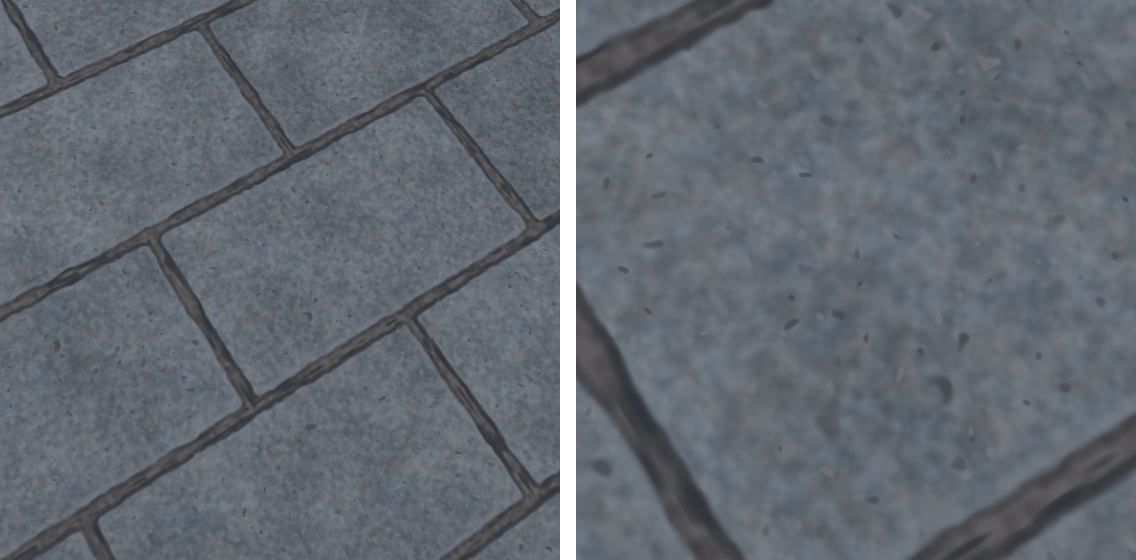
Left: the whole. Right: its middle third, enlarged.
Give the GLSL for this texture, as a Shadertoy shader.

```glsl
// Blue-grey paving slabs in half-offset running bond, seen in slanting perspective.
// The canvas is projected onto the ground plane, where a rounded-box distance
// separates slabs from joints; layered value noise adds grain, mottling, pits and dirt.

// Ground plane (slab column, row, 1) to homogeneous canvas position
const mat3 GROUND_TO_CANVAS = mat3(0.5393,  0.3378,  0.1123,
                                   0.1425, -0.3075, -0.0730,
                                   0.1042,  0.8464,  1.0);
const float SLAB_ASPECT   = 1.82;   // slab length over slab depth
const float JOINT_HALF    = 0.034;  // half the joint width, in slab depths
const float CORNER_RADIUS = 0.035;
const float BEVEL_WIDTH   = 0.042;
const float EDGE_WEAR     = 0.016;  // raggedness of the slab outline
const float SLAB_TONE     = 0.016;  // brightness change between slabs
const float MOTTLE        = 0.13;
const float GRAIN         = 0.085;

const vec3 SLAB_COLOR    = vec3(0.393, 0.420, 0.455);
const vec3 BEVEL_COLOR   = vec3(0.445, 0.475, 0.515);
const vec3 DIRT_COLOR    = vec3(0.335, 0.328, 0.335);
const vec3 CREVICE_COLOR = vec3(0.185, 0.200, 0.225);
const vec3 PIT_COLOR     = vec3(0.255, 0.270, 0.295);
const vec3 FLECK_COLOR   = vec3(0.490, 0.495, 0.505);

float hash(vec2 p) {
    vec3 q = fract(p.xyx * 0.1031);
    q += dot(q, q.yzx + 33.33);
    return fract((q.x + q.y) * q.z);
}

float noise(vec2 p) {
    vec2 i = floor(p), f = fract(p);
    f = f * f * (3.0 - 2.0 * f);
    return mix(mix(hash(i), hash(i + vec2(1, 0)), f.x),
               mix(hash(i + vec2(0, 1)), hash(i + vec2(1, 1)), f.x), f.y);
}

float fbm(vec2 p) {
    float sum = 0.0, amplitude = 0.5;
    for (int i = 0; i < 4; i++) {
        sum += amplitude * noise(p);
        p = mat2(1.6, 1.2, -1.2, 1.6) * p + 7.3;
        amplitude *= 0.5;
    }
    return sum / 0.9375;
}

float roundedBox(vec2 p, vec2 halfSize, float radius) {
    vec2 q = abs(p) - halfSize + radius;
    return length(max(q, 0.0)) + min(max(q.x, q.y), 0.0) - radius;
}

// Scattered spots: at most one per grid cell, varied in size, place and strength
float spots(vec2 p, float density, float radius) {
    vec2 cell = floor(p);
    float size = radius * mix(0.5, 1.0, hash(cell + 5.1));
    vec2 jitter = vec2(hash(cell + 17.7), hash(cell + 41.3)) - 0.5;
    float dist = length(fract(p) - 0.5 - jitter * (1.0 - 2.4 * radius));
    float present = step(hash(cell + 71.9), density);
    return present * mix(0.4, 1.0, hash(cell + 29.5)) * (1.0 - smoothstep(0.35 * size, size, dist));
}

vec3 slabSurface(vec2 p, vec2 id) {
    vec3 color = SLAB_COLOR + SLAB_TONE * (2.0 * hash(id + 60.0) - 1.0);
    color += MOTTLE * (fbm(p * 3.5) - 0.5);
    color += GRAIN * (noise(p * 40.0) - 0.5) + 0.6 * GRAIN * (noise(p * 78.0 + 9.0) - 0.5);
    color.rb += vec2(0.012, -0.012) * (2.0 * noise(p * 25.0 + 31.0) - 1.0);

    // Irregular flecks, pits and a few larger chips with a lit lip
    vec2 warped = p + 0.03 * vec2(noise(p * 30.0), noise(p * 30.0 + 50.0));
    color = mix(color, FLECK_COLOR, 0.55 * spots(warped * 17.0, 0.35, 0.24));
    color = mix(color, PIT_COLOR, 0.75 * spots(warped * 13.0 + 4.0, 0.36, 0.19));
    vec2 chip = warped * 2.6 + 11.0;
    color = mix(color, FLECK_COLOR, 0.5 * spots(chip - vec2(0.03, 0.035), 0.3, 0.09));
    return mix(color, PIT_COLOR, 0.85 * spots(chip, 0.3, 0.08));
}

void mainImage(out vec4 fragColor, in vec2 fragCoord) {
    // Project the canvas onto the ground
    vec3 ground = inverse(GROUND_TO_CANVAS) * vec3(fragCoord / iResolution.xy, 1.0);
    vec2 plane = ground.xy / ground.z;
    vec2 p = plane * vec2(SLAB_ASPECT, 1.0) + 20.0;
    float soft = max(0.006, 0.7 * fwidth(p.y));

    // Running bond: every other row moves by half a slab
    float row = floor(plane.y);
    float along = plane.x + 0.5 * mod(row + 1.0, 2.0);
    vec2 id = vec2(floor(along), row);
    vec2 local = (fract(vec2(along, plane.y)) - 0.5) * vec2(SLAB_ASPECT, 1.0);
    vec2 halfSize = 0.5 * vec2(SLAB_ASPECT, 1.0) - JOINT_HALF;
    float edge = roundedBox(local, halfSize, CORNER_RADIUS);
    edge += EDGE_WEAR * (noise(p * 9.0) + 0.6 * noise(p * 32.0) - 0.8);

    // Which side is nearest: the near and right sides catch the light
    vec2 gap = abs(local) - halfSize;
    float crossJoint = smoothstep(-0.02, 0.02, gap.x - gap.y);
    float lit = 0.5 + 0.5 * mix(sign(local.y), sign(local.x), crossJoint);

    // Slab with a worn bevel
    vec3 slab = slabSurface(p, id);
    float bevel = smoothstep(-BEVEL_WIDTH, -0.012, edge);
    slab = mix(slab, BEVEL_COLOR, bevel * mix(0.18, 0.62, lit) * mix(0.6, 1.0, noise(p * 14.0)));

    // Joint: streaky dirt, with a dark crevice against the slabs
    float streak = mix(noise(p * vec2(11.0, 55.0)), noise(p * vec2(55.0, 11.0)), crossJoint);
    vec3 joint = DIRT_COLOR + 0.10 * (noise(p * 45.0) - 0.5);
    joint = mix(joint, CREVICE_COLOR, 0.75 * smoothstep(0.5, 0.85, streak));
    float crevice = 1.0 - smoothstep(0.004, 0.019, abs(edge - 0.006));
    vec3 color = mix(slab, joint, smoothstep(-soft, soft, edge));
    color = mix(color, CREVICE_COLOR, crevice * mix(0.85, 0.45, lit) * mix(0.55, 1.0, noise(p * 18.0)));

    fragColor = vec4(color, 1.0);
}
```
